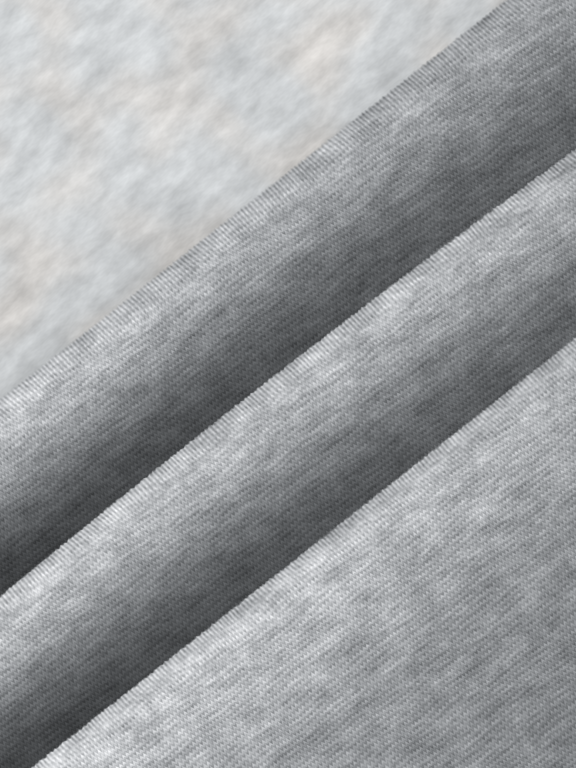
A WebGL 2 fragment shader for this texture:

```glsl
#version 300 es
precision highp float;
// Heather-grey jersey: three diagonal folds over a soft, out-of-focus sheet.
// Each fold is painted below a slanted edge line, shaded from lit crest to
// shadowed valley, then mottled with streaky noise and a fine knit pattern.

#define FOLD_TOP 0.479      // height of the first edge at the left side
#define FOLD_STEP 0.2555    // vertical distance between edges
#define FOLD_SLOPE 0.79
#define KNIT_PITCH 0.0056   // width of one stitch column
#define KNIT_DEPTH 0.17
#define MARL_DEPTH 0.23     // strength of the mottling on the folds
#define SHEET_TONE 0.825
#define FUZZ 0.0022         // roughness of the fold edges

const float TAU = 6.2831853;

uniform vec2 u_resolution;
out vec4 fragColor;

vec2 gradient(vec2 cell) {
  vec3 h = fract(cell.xyx * vec3(0.1031, 0.1030, 0.0973));
  h += dot(h, h.yzx + 33.33);
  float angle = TAU * fract((h.x + h.y) * h.z);
  return vec2(cos(angle), sin(angle));
}

float noise(vec2 p) {
  vec2 i = floor(p), f = fract(p);
  vec2 w = f * f * f * (f * (f * 6.0 - 15.0) + 10.0);
  float a = dot(gradient(i), f);
  float b = dot(gradient(i + vec2(1, 0)), f - vec2(1, 0));
  float c = dot(gradient(i + vec2(0, 1)), f - vec2(0, 1));
  float d = dot(gradient(i + vec2(1, 1)), f - vec2(1, 1));
  return 1.4 * mix(mix(a, b, w.x), mix(c, d, w.x), w.y);
}

float fbm(vec2 p) {
  float sum = 0.0, amp = 0.55;
  for (int k = 0; k < 4; k++) {
    sum += amp * noise(p);
    p = p * 2.03 + 17.3;
    amp *= 0.6;
  }
  return sum;
}

// Coordinates along and across a direction given by its angle.
vec2 along(vec2 p, float angle) {
  vec2 d = vec2(cos(angle), sin(angle));
  return vec2(dot(p, d), dot(p, vec2(-d.y, d.x)));
}

float foldEdge(float i, float x) {
  float middle = 1.0 - min(abs(i - 1.0), 1.0);
  float bow = 0.07 * x * (0.75 - x);
  return FOLD_TOP - FOLD_STEP * i + FOLD_SLOPE * x + middle * (bow - 0.013 * x);
}

// Chevron stitches in the body, plain ribs where the cloth turns over.
float knit(vec2 q, float crest) {
  q /= KNIT_PITCH;
  float arm = abs(fract(q.x) - 0.5) * 2.0;
  float stitches = 0.65 * cos(TAU * (q.y * 0.72 + arm * 0.5)) - 0.35 * cos(TAU * q.x);
  float ribs = cos(TAU * (q.x + 0.15 * q.y));
  return mix(stitches, ribs, crest);
}

vec3 sheetColor(vec2 p) {
  float streaks = fbm(along(p, 0.72) * vec2(22.0, 48.0));
  float clouds = noise(p * 7.0 + 4.0);
  float nearFold = exp(-16.0 * max(p.y - foldEdge(0.0, p.x), 0.0));
  float tone = SHEET_TONE + 0.10 * streaks + 0.035 * clouds;
  tone -= nearFold * mix(0.09, 0.04, p.x / 0.65);
  vec3 tint = mix(vec3(0.985, 1.0, 1.008), vec3(1.012, 1.0, 0.985),
                  smoothstep(-0.3, 0.6, noise(p * 11.0 + 9.0)));
  return tone * tint;
}

vec3 foldColor(vec2 p, float i, float depth) {
  float x = p.x / 0.75;
  float gap = foldEdge(i, p.x) - foldEdge(i + 1.0, p.x);
  float u = clamp(depth / gap, 0.0, 1.0);

  // Crest to valley; the last fold lies open and only dims gently.
  float lit = mix(0.79, i < 0.5 ? 0.62 : 0.70, x);
  float valley = mix(0.25, 0.38, x);
  float tone = mix(lit, valley, smoothstep(0.02, 1.0, u));
  float open = mix(0.81, 0.70, x) - 0.15 * smoothstep(0.0, 0.30, depth)
             - 0.05 * x * smoothstep(0.2, 0.6, depth);
  tone = i > 1.5 ? open : tone;
  tone -= 0.09 * exp(-depth * 150.0);

  // Marl streaks and knit, both in the frame of the cloth.
  vec2 offset = vec2(3.7, 5.1) * i;
  float marl = fbm(along(p, 0.56) * vec2(17.0, 42.0) + offset);
  float flecks = noise(along(p, 0.45) * vec2(95.0, 210.0) + offset);
  vec2 q = along(p, 0.667) + 0.004 * noise(p * 13.0 + offset);
  float weave = knit(q, exp(-depth * 28.0));
  float yarn = 0.75 + 0.5 * noise(q * vec2(160.0, 120.0));
  tone *= 1.0 + MARL_DEPTH * marl + 0.10 * flecks + KNIT_DEPTH * weave * yarn;
  return tone * mix(vec3(0.965, 1.0, 1.03), vec3(0.995, 1.0, 1.008), tone);
}

void main() {
  vec2 p = gl_FragCoord.xy / u_resolution * vec2(0.75, 1.0);
  float pixel = 1.0 / u_resolution.y;
  vec3 color = sheetColor(p);

  // Paint the folds from back to front.
  for (int k = 0; k < 3; k++) {
    float i = float(k);
    float depth = foldEdge(i, p.x) - p.y;
    float hairs = FUZZ * noise(along(p, 0.667) * vec2(230.0, 90.0) + i * 8.0);
    float soft = pixel + (k == 0 ? 0.0022 : 0.0008);
    float cover = smoothstep(-soft, soft, depth + hairs);
    color = mix(color, foldColor(p, i, max(depth, 0.0)), cover);
  }
  fragColor = vec4(clamp(color, 0.0, 1.0), 1.0);
}
```
